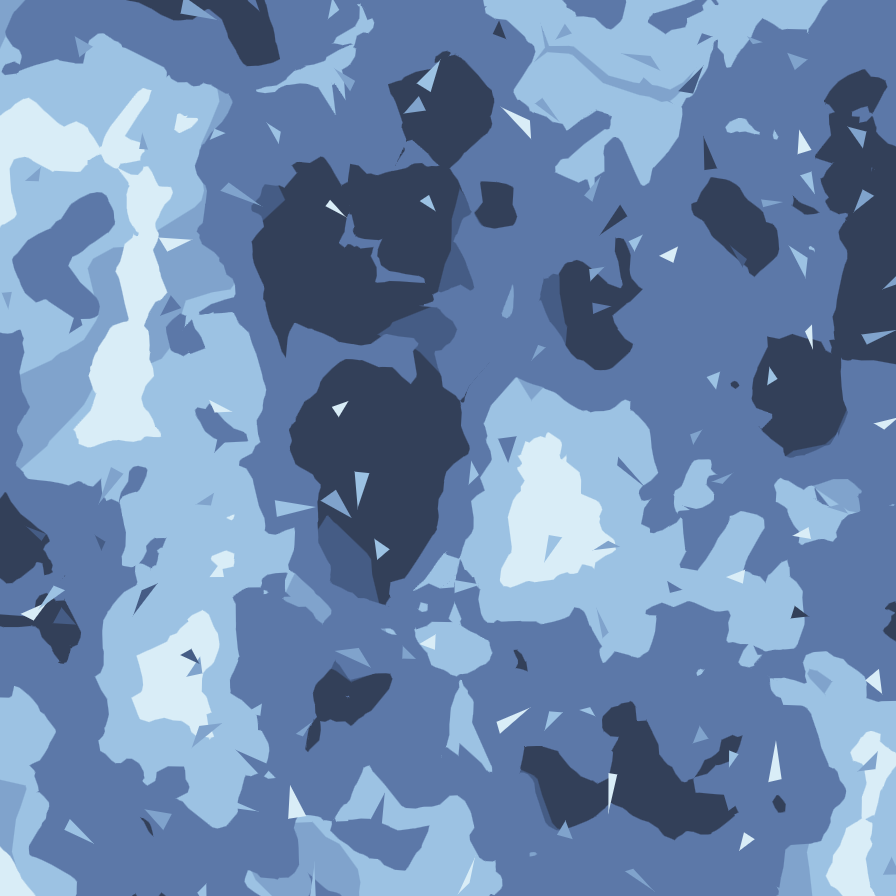
Reproduce this texture procedurally as a Shadertoy shader.

```glsl
// Angular camouflage of icy blues: jagged flat patches with loose splinters.

const vec3 NAVY  = vec3(0.20, 0.25, 0.35);
const vec3 DUSK  = vec3(0.27, 0.36, 0.52);
const vec3 STEEL = vec3(0.36, 0.47, 0.66);
const vec3 HAZE  = vec3(0.50, 0.64, 0.80);
const vec3 SKY   = vec3(0.61, 0.76, 0.89);
const vec3 FROST = vec3(0.85, 0.93, 0.97);

const float SPLINTER_GRID = 15.0;

// Integer hash: three values in 0..1 per lattice point and seed.
vec3 hash3(vec2 id, float seed) {
    uvec3 v = uvec3(ivec3(vec3(id, seed)));
    v = v * 1664525u + 1013904223u;
    v.x += v.y * v.z; v.y += v.z * v.x; v.z += v.x * v.y;
    v ^= v >> 16u;
    v.x += v.y * v.z; v.y += v.z * v.x; v.z += v.x * v.y;
    return vec3(v >> 16u) / 65535.0;
}

mat2 rotation(float angle) {
    float c = cos(angle), s = sin(angle);
    return mat2(c, s, -s, c);
}

// Noise that is linear inside each triangle, so its contours are polygons.
vec3 facetNoise(vec2 p, float seed) {
    p += (p.x + p.y) * 0.366;
    vec2 id = floor(p), f = p - id;
    vec2 side = f.x > f.y ? vec2(1.0, 0.0) : vec2(0.0, 1.0);
    float far = max(f.x, f.y), near = min(f.x, f.y);
    return hash3(id, seed) * (1.0 - far)
         + hash3(id + side, seed) * (far - near)
         + hash3(id + 1.0, seed) * near;
}

// Sum of rotated facet octaves, scaled to unit deviation.
float patchHeight(vec2 p) {
    float sum = 0.0, squares = 0.0;
    vec4 frequencies = vec4(4.6, 7.7, 19.0, 35.0);
    vec4 weights = vec4(1.0, 0.6, 0.28, 0.11);
    for (int i = 0; i < 4; i++) {
        vec2 q = rotation(0.5 + 1.3 * float(i)) * p * frequencies[i];
        sum += weights[i] * (facetNoise(q, float(i) + 3.0).x - 0.5);
        squares += weights[i] * weights[i];
    }
    return sum / (0.204 * sqrt(squares));
}

// Antialiased step at a contour of a continuous field.
float above(float value, float level) {
    return clamp((value - level) / max(fwidth(value), 1e-5) + 0.5, 0.0, 1.0);
}

// Signed distance to a line; positive on the right of a to b.
float edgeDistance(vec2 p, vec2 a, vec2 b) {
    vec2 e = b - a;
    return dot(p - a, vec2(e.y, -e.x)) / length(e);
}

float splinterDistance(vec2 p, float reach, float width, float skew) {
    vec2 tip = vec2(reach, 0.0);
    vec2 left = vec2(-0.7 * reach, width);
    vec2 right = vec2(-skew * reach, -0.5 * width);
    return max(edgeDistance(p, tip, left),
           max(edgeDistance(p, left, right), edgeDistance(p, right, tip)));
}

vec3 splinterColor(float pick) {
    if (pick < 0.30) return HAZE;
    if (pick < 0.50) return SKY;
    if (pick < 0.72) return FROST;
    if (pick < 0.88) return STEEL;
    return pick < 0.95 ? DUSK : NAVY;
}

// Lays one random thin triangle over about half of the grid cells.
vec3 addSplinters(vec3 color, vec2 p, float pixel) {
    vec2 cell = floor(p * SPLINTER_GRID);
    for (int y = -1; y <= 1; y++)
    for (int x = -1; x <= 1; x++) {
        vec2 id = cell + vec2(x, y);
        vec3 place = hash3(id, 21.0), shape = hash3(id, 22.0), look = hash3(id, 23.0);
        if (look.x > 0.6) continue;
        vec2 local = rotation(6.283 * place.z) * (p - (id + place.xy) / SPLINTER_GRID);
        float reach = mix(0.010, 0.028, shape.x * shape.x);
        float width = mix(0.005, 0.014, shape.y);
        float d = splinterDistance(local, reach, width, shape.z);
        color = mix(color, splinterColor(look.y), clamp(0.5 - d / pixel, 0.0, 1.0));
    }
    return color;
}

void mainImage(out vec4 fragColor, in vec2 fragCoord) {
    float pixel = 1.0 / min(iResolution.x, iResolution.y);
    vec2 p = fragCoord * pixel;

    // A faceted warp pulls the outlines into spikes.
    vec2 warped = p + 0.045 * (facetNoise(rotation(0.9) * p * 14.0, 11.0).xy - 0.5);
    float height = patchHeight(warped);
    float tint = facetNoise(warped * 6.0, 12.0).y;

    // Ordered flat tones, with some patches in an in-between shade.
    vec3 dark = mix(NAVY, DUSK, above(tint, 0.74));
    vec3 light = mix(SKY, HAZE, above(tint, 0.74));
    vec3 color = mix(dark, STEEL, above(height, -1.13));
    color = mix(color, light, above(height, 0.18));
    color = mix(color, FROST, above(height, 1.33));

    fragColor = vec4(addSplinters(color, p, pixel), 1.0);
}
```
